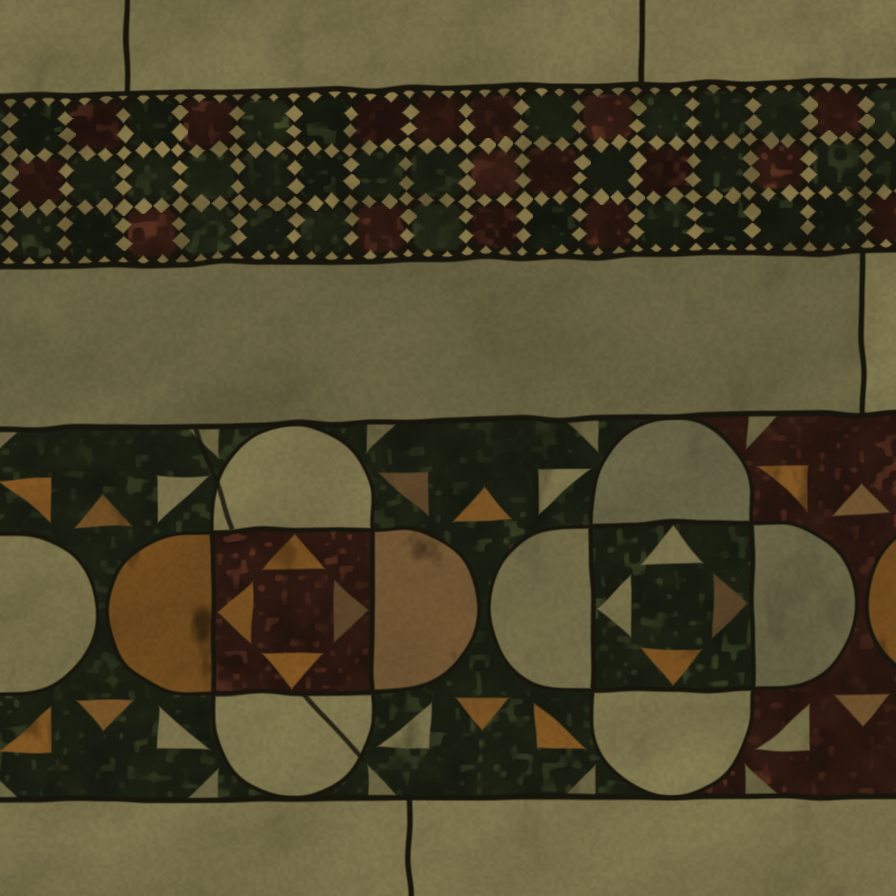
Reproduce this pattern procedurally as a WebGL 1 fragment shader.

```glsl
precision highp float;
// Worn marble floor with a fine diamond-grid mosaic strip and a wide band of four-petal crosses.
uniform vec2 u_resolution;

const vec3 GROUT = vec3(0.085, 0.08, 0.045);
const vec3 CREAM = vec3(0.465, 0.435, 0.285);
const vec3 GREY = vec3(0.36, 0.35, 0.25);
const vec3 ORANGE = vec3(0.45, 0.30, 0.12);
const vec3 ROSE = vec3(0.42, 0.32, 0.19);
const vec3 GREEN = vec3(0.10, 0.115, 0.065);
const vec3 RED = vec3(0.165, 0.09, 0.06);

float hash(vec2 p) {
  vec3 q = fract(p.xyx * 0.1031);
  q += dot(q, q.yzx + 33.33);
  return fract((q.x + q.y) * q.z);
}

float noise(vec2 p) {
  vec2 i = floor(p), f = fract(p);
  f = f * f * (3.0 - 2.0 * f);
  return mix(mix(hash(i), hash(i + vec2(1, 0)), f.x),
             mix(hash(i + vec2(0, 1)), hash(i + vec2(1, 1)), f.x), f.y);
}

float fbm(vec2 p) {
  float sum = 0.0, amp = 0.5;
  for (int i = 0; i < 4; i++) {
    sum += amp * noise(p);
    p = p * 2.03 + 17.0;
    amp *= 0.5;
  }
  return sum;
}

float fill(float d, float soft) { return 1.0 - smoothstep(-soft, soft, d); }

float edgeDist(vec2 p, vec2 a, vec2 b) {
  return dot(p - a, normalize(vec2(b.y - a.y, a.x - b.x)));
}

// Counter-clockwise triangle
float triangle(vec2 p, vec2 a, vec2 b, vec2 c) {
  return max(edgeDist(p, a, b), max(edgeDist(p, b, c), edgeDist(p, c, a)));
}

float segment(vec2 p, vec2 a, vec2 b) {
  vec2 d = b - a;
  return length(p - a - d * clamp(dot(p - a, d) / dot(d, d), 0.0, 1.0));
}

// Dark porphyry with pale flecks
vec3 porphyry(vec2 p, vec3 base) {
  float fleck = smoothstep(0.62, 0.9, noise(p * 110.0)) * noise(p * 14.0 + 5.0);
  return base * (0.7 + 0.55 * fbm(p * 35.0) + 1.1 * fleck);
}

vec3 marble(vec2 p, vec3 base, float veins) {
  float cloud = fbm(vec2(p.x + p.y, 2.5 * (p.y - 0.5 * p.x)) * 5.0);
  float vein = smoothstep(0.55, 0.75, fbm(p * vec2(22.0, 13.0) + 9.0));
  return base * (0.87 + 0.26 * cloud) * (1.0 - veins * vein) * (0.96 + 0.08 * noise(p * 240.0));
}

vec3 triangleTint(float pick) {
  vec3 warm = mix(ORANGE * 1.05, ROSE * 0.8, step(0.6, pick));
  return mix(warm, CREAM * 0.95, step(0.42, fract(pick * 7.0)));
}

// Three rows of square tiles outlined by small diamonds
vec3 diamondStrip(vec2 p, float soft) {
  vec2 t = (p - vec2(0.0104, 0.7075)) / vec2(0.0637, 0.06);
  vec2 tile = floor(t), c = abs(fract(t) - 0.5);
  float pick = hash(tile + 31.0);
  vec3 stone = mix(RED, GREEN, step(0.43, pick)) * (0.8 + 0.4 * fract(pick * 13.0));
  float tileDist = max(max(c.x, c.y) - 0.42, (c.x + c.y - 0.72) * 0.7);
  vec3 col = mix(GROUT, porphyry(p, stone), fill(tileDist, 0.04));

  vec2 id = floor(t * 3.0 + 0.5);
  vec2 jitter = vec2(hash(id + 3.0), hash(id + 57.0)) - 0.5;
  vec2 f = abs(t * 3.0 - id - 0.16 * jitter);
  vec2 onLine = 1.0 - step(0.5, mod(id, 3.0));
  float size = mix(0.44, 0.30, step(4.0, abs(id.y - 4.5))) + 0.12 * jitter.x;
  float diamond = fill((f.x + f.y - size) * 0.7, soft * 45.0) * max(onLine.x, onLine.y);
  float wear = 0.72 + 0.35 * noise(p * 25.0 + 4.0);
  return mix(col, vec3(0.52, 0.46, 0.28) * wear, diamond);
}

// Square, four domed petals, and triangles in the gaps; p.y is centred on the band
vec3 crossBand(vec2 p, float soft) {
  float period = 0.423, along = (p.x - 0.327) / period;
  float cell = floor(along + 0.5), gap = floor(along);
  vec2 c = vec2((along - cell) * period, p.y);
  vec2 g = vec2((along - gap - 0.5) * period, p.y);
  vec2 q = abs(c), m = abs(g);
  float horizontal = step(q.y, q.x), even = 1.0 - mod(cell, 2.0);
  float redGap = 1.0 - step(0.5, abs(mod(gap, 3.0) - 1.0));
  vec3 col = porphyry(p, mix(GREEN, RED, redGap));

  // Triangles in the gap
  vec2 corner = vec2(gap * 3.0, 0.0) + sign(g);
  vec2 shift = 0.006 * (vec2(hash(corner + 8.0), hash(corner + 21.0)) - 0.5);
  float edgeTri = triangle(m, vec2(0.128, 0.172), vec2(0.128, 0.206), vec2(0.094, 0.206));
  float sideTri = triangle(m + shift, vec2(0.060, 0.103), vec2(0.117, 0.153), vec2(0.060, 0.153));
  float midTri = triangle(vec2(g.x, m.y), vec2(-0.031, 0.096), vec2(0.031, 0.096), vec2(0.0, 0.131));
  col = mix(col, marble(p, CREAM * 0.85, 0.2), fill(edgeTri, soft));
  col = mix(col, marble(p, triangleTint(hash(corner + 40.0)), 0.3), fill(sideTri, soft));
  col = mix(col, marble(p, mix(ROSE, ORANGE, hash(vec2(gap, corner.y) + 5.0)), 0.3), fill(midTri, soft));

  // Centre square with outward triangles
  vec2 uv = vec2(max(q.x, q.y), min(q.x, q.y));
  col = mix(col, GROUT, fill(uv.x - 0.091, soft));
  col = mix(col, porphyry(p, mix(GREEN, RED, even)), fill(uv.x - 0.087, soft));
  vec2 side = mix(vec2(0.0, sign(c.y)), vec2(sign(c.x), 0.0), horizontal);
  float pick = hash(vec2(cell * 5.0, 2.0) + side + 12.0);
  float inner = triangle(uv, vec2(0.046, -0.034), vec2(0.085, 0.0), vec2(0.046, 0.034));
  col = mix(col, marble(p, triangleTint(pick), 0.25), fill(inner, soft));

  // Petals
  vec3 pale = mix(CREAM, GREY, 0.8 * smoothstep(0.5, 0.9, pick));
  vec3 warm = mix(ORANGE * 0.95, ROSE, step(0.0, c.x));
  float isWarm = even * horizontal;
  float dome = length(vec2(max(uv.x - 0.117, 0.0), uv.y)) - 0.087;
  float petal = max(0.092 - uv.x, dome);
  col = mix(col, GROUT, fill(petal - 0.004, soft));
  return mix(col, marble(p, mix(pale, warm, isWarm), 0.08 + 0.4 * isWarm), fill(petal, soft));
}

// Plain slabs with upright joints
vec3 slabs(vec2 p, float soft) {
  float top = step(0.8, p.y), bottom = step(p.y, 0.3);
  float joint = abs(p.x - 0.962);
  joint = mix(joint, min(abs(p.x - 0.141), abs(p.x - 0.717)), top);
  joint = mix(joint, abs(p.x - 0.457), bottom);
  vec3 middle = mix(GREY * vec3(1.1, 1.07, 1.0), CREAM, step(0.962, p.x));
  vec3 base = mix(middle, CREAM, max(top * 0.85, bottom));
  return mix(marble(p, base, 0.05), GROUT, fill(joint - 0.003, soft));
}

void main() {
  vec2 uv = gl_FragCoord.xy / u_resolution;
  float soft = max(0.0016, 0.8 / min(u_resolution.x, u_resolution.y));
  // Hand-laid tilt and wobble
  vec2 p = uv;
  p.y -= uv.x * mix(0.005, 0.018, smoothstep(0.1, 0.5, uv.y));
  p += 0.005 * (vec2(noise(uv * 24.0), noise(uv * 24.0 + 60.0)) - 0.5);

  float strip = abs(p.y - 0.7975) - 0.0955;
  float band = abs(p.y - 0.314) - 0.207;
  vec3 col = slabs(p, soft);
  col = mix(col, diamondStrip(p, soft), fill(strip, soft));
  col = mix(col, crossBand(p - vec2(0.0, 0.314), soft), fill(band, soft));
  col = mix(col, GROUT, fill(min(abs(strip), abs(band)) - 0.003, soft));

  // Crack across the band
  float crack = min(segment(p, vec2(0.219, 0.518), vec2(0.26, 0.408)),
                    segment(p, vec2(0.339, 0.226), vec2(0.406, 0.148)));
  col = mix(col, GROUT, 0.85 * fill(crack - 0.0025, soft));
  gl_FragColor = vec4(col, 1.0);
}
```
